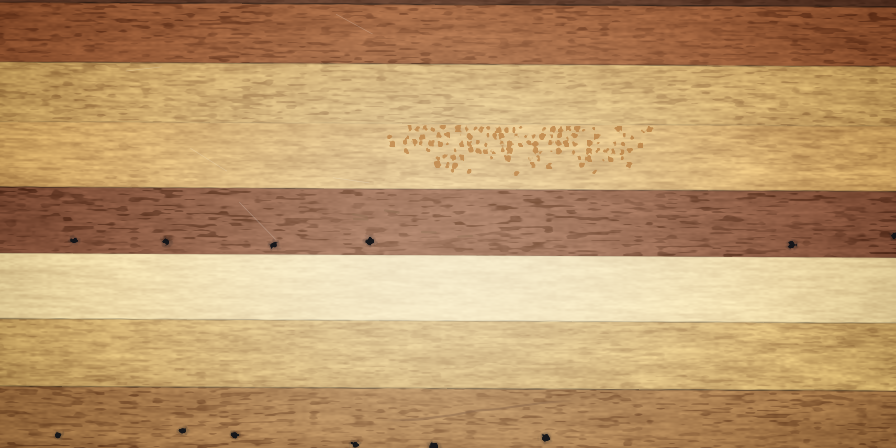
Reproduce this texture procedurally as a Shadertoy shader.

```glsl
// Seven long horizontal wood planks of differing species, slightly tilted, with
// nail holes, flaked spots and scratches. Grain is stretched value noise, and
// a soft pale glow lifts the middle of the board.

const int SEAMS = 7;
// Seam distances from the top edge, in canvas heights
const float SEAM[SEAMS] = float[](0.005, 0.138, 0.271, 0.417, 0.565, 0.711, 0.862);
// Seam darkness, faint between planks of like colour
const float SEAM_DARK[SEAMS] = float[](0.4, 0.3, 0.12, 0.3, 0.12, 0.25, 0.35);
// Plank colour, with pore strength in w
const vec4 PLANK[SEAMS + 1] = vec4[](
    vec4(0.30, 0.16, 0.10, 0.5), vec4(0.55, 0.29, 0.15, 0.7),
    vec4(0.77, 0.59, 0.31, 0.45), vec4(0.78, 0.58, 0.30, 0.25),
    vec4(0.46, 0.25, 0.16, 1.0), vec4(0.91, 0.80, 0.55, 0.1),
    vec4(0.77, 0.60, 0.32, 0.3), vec4(0.60, 0.40, 0.21, 0.7));
const vec3 GLOW_COLOR = vec3(0.98, 0.96, 0.89);
const vec3 SPOT_COLOR = vec3(0.66, 0.43, 0.19);
const vec3 CRACK_COLOR = vec3(0.34, 0.19, 0.10);
const vec3 NAIL_COLOR = vec3(0.06, 0.07, 0.09);
const vec3 DARKEN = vec3(0.75, 1.0, 1.25);    // darker grain turns redder
const vec2 GLOW_CENTER = vec2(1.0, 0.47);
const vec2 GLOW_SIZE = vec2(0.80, 0.60);
const float GLOW_LIFT = 0.38;
const float VIGNETTE = 0.10;
const float TILT = 0.0052;
const float SEAM_WIDTH = 0.0018;
const float NAIL_RADIUS = 0.0068;
const vec2 SPOT_GRID = vec2(56.0, 62.0);

float hash(vec2 p) {
    return fract(sin(dot(p, vec2(12.99, 78.23))) * 43758.5);
}

float noise(vec2 p) {
    vec2 i = floor(p), f = fract(p);
    f = f * f * (3.0 - 2.0 * f);
    return mix(mix(hash(i), hash(i + vec2(1, 0)), f.x),
               mix(hash(i + vec2(0, 1)), hash(i + vec2(1, 1)), f.x), f.y);
}

float fbm(vec2 p) {
    float sum = 0.0, amp = 0.5;
    for (int i = 0; i < 3; i++) {
        sum += amp * noise(p);
        p = p * 2.03 + 7.3;
        amp *= 0.5;
    }
    return sum / 0.875;
}

float segment(vec2 p, vec2 a, vec2 b) {
    vec2 ab = b - a;
    return length(p - a - ab * clamp(dot(p - a, ab) / dot(ab, ab), 0.0, 1.0));
}

// Coverage of one row of nail holes, left empty between gap.x and gap.y
float nails(vec2 p, float level, vec2 gap, float aa) {
    float cover = 0.0, ragged = 0.006 * (noise(p * 190.0) - 0.5);
    for (int i = 0; i < 9; i++) {
        vec2 id = vec2(float(i), level * 10.0);
        vec2 c = vec2((id.x + 0.2 + 0.6 * hash(id)) * 0.23,
                      level + 0.036 * (hash(id + 5.0) - 0.5));
        if (c.x > gap.x && c.x < gap.y) continue;
        float r = length((p - c) * vec2(0.85, 1.0)) + ragged;
        float size = NAIL_RADIUS * (0.8 + 0.4 * hash(id + 9.0));
        cover = max(cover, 1.0 - smoothstep(size - aa, size + aa, r));
        cover = max(cover, 0.25 * (1.0 - smoothstep(size, size * 2.0, r)));
    }
    return cover;
}

// Flaked finish: a thin line of spots that widens downward to the right
float spots(vec2 p, float aa) {
    vec2 g = p * SPOT_GRID;
    g.x += 5.0 * hash(vec2(floor(g.y), 1.0));
    vec2 id = floor(g), c = id + 0.25 + 0.5 * vec2(hash(id), hash(id + 3.0));
    vec2 at = p + (c - g) / SPOT_GRID;
    float reach = mix(0.295, 0.41, smoothstep(0.72, 1.05, at.x));
    float density = smoothstep(0.58, 1.0, at.x) * (1.0 - smoothstep(1.25, 1.52, at.x));
    density *= smoothstep(0.274, 0.28, at.y) * (1.0 - smoothstep(reach - 0.09, reach, at.y));
    float radius = (0.12 + 0.28 * hash(id + 8.0)) / SPOT_GRID.x;
    float r = length((p - at) * vec2(1.0, 0.85)) + 0.007 * (noise(p * 190.0) - 0.5);
    float cover = 1.0 - smoothstep(radius - aa, radius + aa, r);
    return cover * step(hash(id + 12.0) + 0.03, density * 0.8);
}

void mainImage(out vec4 fragColor, in vec2 fragCoord) {
    vec2 uv = fragCoord / iResolution.y;
    float aa = 0.7 / iResolution.y;
    vec2 p = vec2(uv.x, 1.0 - uv.y - TILT * uv.x);    // y runs down the board

    // Planks and seams
    vec4 plank = PLANK[0];
    float row = 0.0, seam = 0.0;
    for (int i = 0; i < SEAMS; i++) {
        float d = p.y - SEAM[i];
        plank = mix(plank, PLANK[i + 1], smoothstep(-aa, aa, d));
        row += step(0.0, d);
        seam = max(seam, SEAM_DARK[i] * (1.0 - smoothstep(SEAM_WIDTH - aa, SEAM_WIDTH + aa, abs(d))));
    }

    // Grain: broad streaks, fine fibres, thin pores, slanted figure
    vec2 w = vec2(p.x + row * 3.1, p.y + 0.012 * noise(vec2(p.x * 2.5 + row * 9.0, p.y * 9.0)));
    float tone = 0.28 * (fbm(w * vec2(2.0, 34.0)) - 0.5);
    tone += 0.24 * (noise(w * vec2(22.0, 170.0)) - 0.5) + 0.16 * (noise(w * vec2(95.0, 250.0)) - 0.5);
    float pores = smoothstep(0.60, 0.80, noise(w * vec2(40.0, 215.0)));
    tone += 0.40 * plank.w * pores * (0.4 + noise(w * vec2(5.0, 28.0)));
    float figured = (row == 3.0 || row == 6.0) ? smoothstep(0.9, 1.7, p.x) : 0.0;
    tone += 0.35 * figured * (fbm(vec2(w.x * 7.0 + w.y * 14.0, w.y * 16.0)) - 0.5);
    vec3 color = plank.rgb * (1.0 - tone * (row == 5.0 ? 0.5 : 1.0) * DARKEN);

    // Gouges, pale scratches, one long crack
    for (int i = 0; i < 5; i++) {
        float k = float(i);
        vec2 a = vec2(0.78 + 0.25 * hash(vec2(k, 2.0)), 0.44 + 0.085 * hash(vec2(k, 4.0)));
        float gouge = segment(p, a, a + vec2(0.03, 0.012 * (hash(vec2(k, 6.0)) - 0.3)));
        color = mix(color, CRACK_COLOR, 0.6 * (1.0 - smoothstep(0.001, 0.004, gouge)));
        vec2 s = vec2(0.8 * hash(vec2(k, 21.0)), 0.6 * hash(vec2(k, 23.0)));
        float scratch = segment(p, s, s + vec2(0.08, 0.13 * (hash(vec2(k, 25.0)) - 0.2)));
        color = mix(color, GLOW_COLOR, 0.15 * (1.0 - smoothstep(0.0, 0.002, scratch)));
    }
    float crack = abs(p.y - 0.93 + 0.045 * smoothstep(0.85, 1.3, p.x) - 0.008 * noise(p * 18.0));
    float span = smoothstep(0.84, 0.92, p.x) * (1.0 - smoothstep(1.2, 1.3, p.x));
    color = mix(color, CRACK_COLOR, 0.5 * span * (1.0 - smoothstep(0.001, 0.004, crack)));
    color *= 1.0 - seam * (0.4 + 1.2 * noise(vec2(p.x * 30.0, row)));

    // Central glow, edge falloff, then flakes and nails on top
    vec2 q = (uv - GLOW_CENTER) / GLOW_SIZE;
    float glow = exp(-dot(q, q));
    color = pow(max(color, 0.0), vec3(1.0 - GLOW_LIFT * glow));
    color = mix(color, GLOW_COLOR, glow * (0.13 + 0.55 * plank.g * plank.g));
    color *= 1.0 - VIGNETTE * smoothstep(0.7, 2.2, dot(q, q));
    color = mix(color, SPOT_COLOR + 0.1 * glow, 0.8 * spots(p, aa));
    float holes = max(nails(p, 0.53, vec2(0.92, 1.52), aa), nails(p, 0.975, vec2(1.3, 3.0), aa));
    color = mix(color, NAIL_COLOR, 0.95 * holes);
    fragColor = vec4(clamp(color, 0.0, 1.0), 1.0);
}
```
